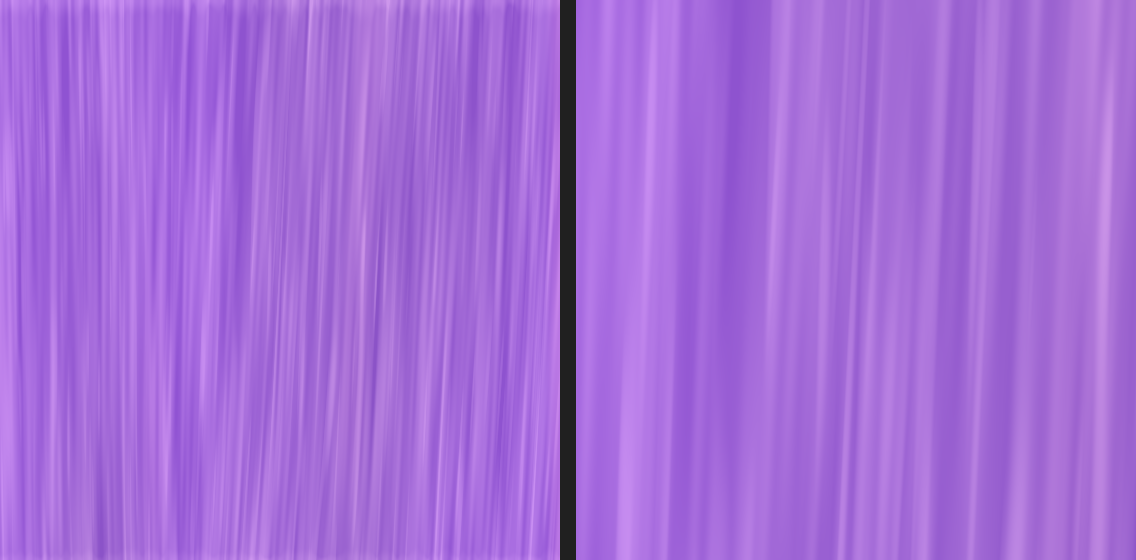
Left: the whole. Right: its middle third, enlarged.
Reproduce this texture procedurally as a WebGL 2 fragment shader.

```glsl
#version 300 es
precision highp float;
// Soft violet strands, combed almost vertically like hair or brushed paint.
// Layers of stretched column noise run along a gently bent flow; thin pale
// glints, slow shifts of hue and a ragged light fringe finish the surface.

uniform vec2 u_resolution;
out vec4 fragColor;

const vec3 DEEP_VIOLET = vec3(0.555, 0.325, 0.805);
const vec3 PALE_LILAC = vec3(0.805, 0.590, 0.940);
const vec3 VIVID_SHIFT = vec3(0.030, 0.0, 0.070);
const vec3 PINK_SHIFT = vec3(0.045, 0.015, 0.0);

// Integer hash of a lattice cell, from 0 to 1
float hash(ivec2 cell, int seed) {
    uvec2 c = uvec2(cell);
    uint h = c.x * 1597334677u ^ c.y * 3812015801u ^ uint(seed) * 2654435769u;
    h = (h ^ (h >> 16)) * 2246822519u;
    h = (h ^ (h >> 13)) * 3266489917u;
    h ^= h >> 16;
    return float(h >> 8) / 16777216.0;
}

// Smooth noise along one column, shifted so that neighbours do not line up
float columnNoise(int column, float y, int seed) {
    y += 8.0 * hash(ivec2(column, -7), seed);
    float row = floor(y);
    float f = smoothstep(0.0, 1.0, y - row);
    int r = int(row);
    return mix(hash(ivec2(column, r), seed), hash(ivec2(column, r + 1), seed), f);
}

// Long streaks; frequency holds columns across and cells along the canvas
float streaks(vec2 p, vec2 frequency, int seed) {
    vec2 q = p * frequency;
    float column = floor(q.x);
    float f = smoothstep(0.0, 1.0, q.x - column);
    int c = int(column);
    return mix(columnNoise(c, q.y, seed), columnNoise(c + 1, q.y, seed), f);
}

// Bend the strands: nearly upright at the left, leaning right elsewhere
vec2 combFlow(vec2 p, float looseness, int seed) {
    float lean = mix(-0.015, 0.052, smoothstep(0.15, 0.5, p.x));
    float wander = streaks(p, vec2(7.0, 1.8), seed) - 0.5;
    return vec2(p.x - lean * (p.y - 0.5) + looseness * wander, p.y);
}

// Sparse, narrow highlights with tapered ends
float glints(vec2 p, vec2 frequency, int seed) {
    return smoothstep(0.68, 1.0, streaks(p, frequency, seed));
}

// Light border of uneven depth at the distance d from an edge
float fringe(float d, float x, float depth, int seed) {
    float ragged = depth * (0.15 + streaks(vec2(x, 0.0), vec2(110.0, 1.0), seed));
    return 1.0 - smoothstep(0.0, ragged, d);
}

void main() {
    vec2 p = gl_FragCoord.xy / u_resolution;
    vec2 broadFlow = combFlow(p, 0.010, 1);
    vec2 fineFlow = combFlow(p, 0.018, 2);

    // Strand tone, from broad locks to single fibres
    float tone = 0.345;
    tone += 0.23 * (streaks(broadFlow, vec2(14.0, 1.4), 11) - 0.5);
    tone += 0.25 * (streaks(broadFlow, vec2(52.0, 2.2), 12) - 0.5);
    tone += 0.46 * (streaks(fineFlow, vec2(108.0, 3.0), 13) - 0.5);
    tone += 0.38 * (streaks(broadFlow, vec2(165.0, 4.0), 14) - 0.5);

    // Pale fibres on top
    tone += 0.26 * glints(fineFlow, vec2(125.0, 3.8), 21);
    tone += 0.24 * glints(broadFlow, vec2(175.0, 4.0), 22);

    // Worn, lighter borders
    tone += 0.22 * fringe(1.0 - p.y, p.x, 0.045, 31);
    tone += 0.14 * fringe(p.y, p.x, 0.025, 32);
    float rightEdge = smoothstep(0.97, 1.0, p.x);
    tone += 0.15 * rightEdge;

    // Slow drift between greyed, vivid and pinkish violet
    float vivid = streaks(broadFlow, vec2(6.0, 1.2), 41) - 0.5;
    float pink = smoothstep(0.65, 1.0, streaks(broadFlow, vec2(11.0, 1.6), 42));
    vec3 color = mix(DEEP_VIOLET, PALE_LILAC, clamp(tone, 0.0, 1.0));
    color += VIVID_SHIFT * vivid + PINK_SHIFT * max(0.35 * pink, rightEdge);

    fragColor = vec4(clamp(color, 0.0, 1.0), 1.0);
}
```
